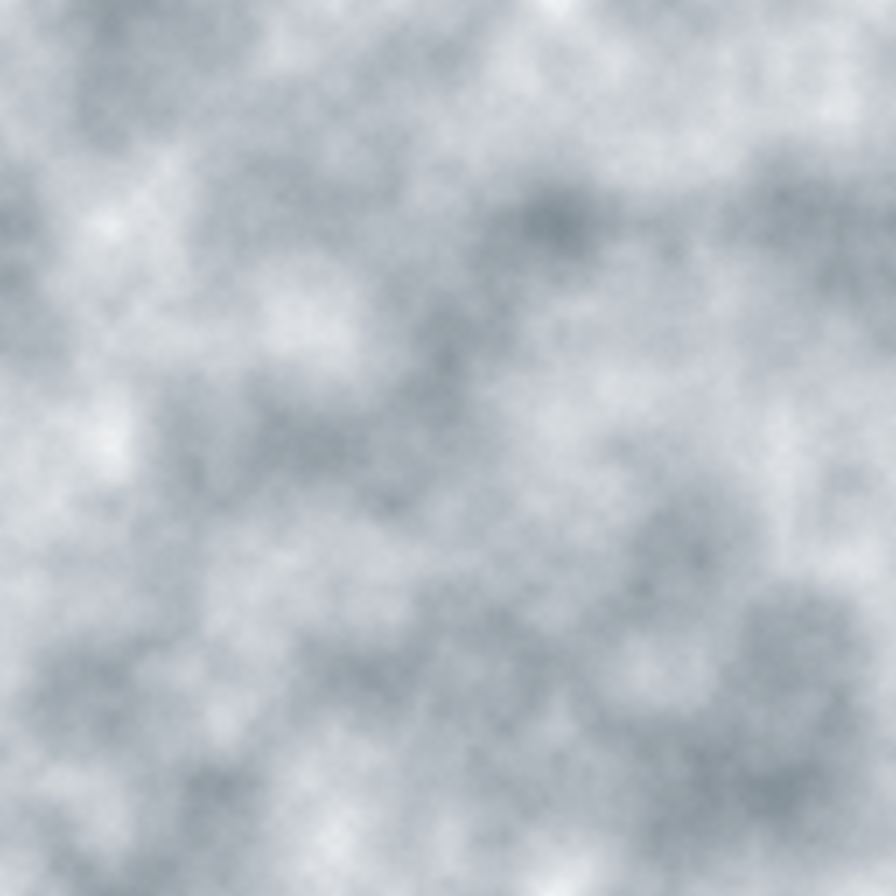
This texture is drawn by a Shadertoy shader. Its source:

```glsl
// Soft overcast clouds: tileable layered value noise in cool greys.

const vec3 SHADOW_GREY = vec3(0.44, 0.495, 0.525);
const vec3 CLOUD_GREY  = vec3(0.713, 0.743, 0.773);
const vec3 LIGHT_GREY  = vec3(0.99, 0.99, 0.99);

const float BASE_CELLS = 8.0;
const int   OCTAVES    = 5;
const float GAIN       = 0.5;

// Integer hash of a lattice point, from 0 to 1
float hash(vec2 cell, float seed) {
    uvec3 q = uvec3(cell, seed) * uvec3(1597u, 3812u, 2741u);
    uint h = (q.x ^ (q.y * 7919u) ^ (q.z * 6151u)) * 747796u + 28913u;
    h = (h ^ (h >> 15)) * 2246822u + 3266u;
    h = (h ^ (h >> 13)) * 668265u;
    h ^= h >> 16;
    return float(h & 65535u) / 65535.0;
}

// Value noise that wraps after a whole number of cells
float tiledNoise(vec2 uv, float cells, float seed) {
    vec2 p = uv * cells;
    vec2 cell = mod(floor(p), cells);
    vec2 next = mod(cell + 1.0, cells);
    vec2 blend = smoothstep(0.0, 1.0, fract(p));
    float lower = mix(hash(cell, seed), hash(vec2(next.x, cell.y), seed), blend.x);
    float upper = mix(hash(vec2(cell.x, next.y), seed), hash(next, seed), blend.x);
    return mix(lower, upper, blend.y);
}

// Octaves of doubling detail, normalised to 0..1
float cloudDensity(vec2 uv, float cells, float gain) {
    float sum = 0.0, total = 0.0, amplitude = 1.0;
    for (int i = 0; i < OCTAVES; i++) {
        sum += amplitude * tiledNoise(uv, cells, float(i + 1));
        total += amplitude;
        amplitude *= gain;
        cells *= 2.0;
    }
    return sum / total;
}

// Two-part ramp through the middle grey
vec3 cloudColour(float density) {
    vec3 dark = mix(SHADOW_GREY, CLOUD_GREY, clamp(density * 2.0, 0.0, 1.0));
    return mix(dark, LIGHT_GREY, clamp(density * 2.0 - 1.0, 0.0, 1.0));
}

void mainImage(out vec4 fragColor, in vec2 fragCoord) {
    vec2 uv = fragCoord / iResolution.xy;
    fragColor = vec4(cloudColour(cloudDensity(uv, BASE_CELLS, GAIN)), 1.0);
}
```
